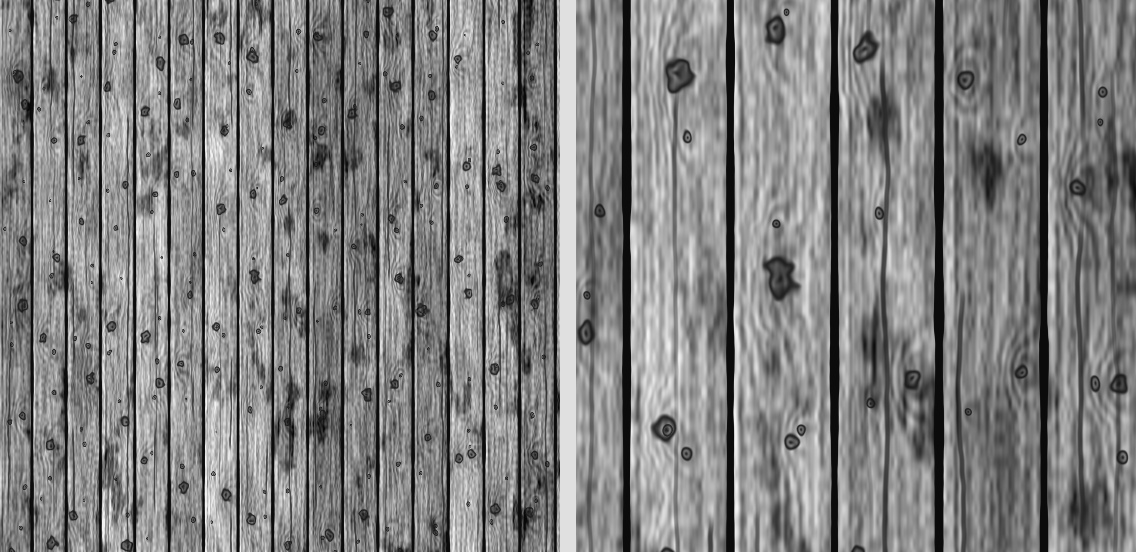
Left, the full canvas; right, a detail of the centre.
A WebGL 2 fragment shader for this texture:

```glsl
#version 300 es
precision highp float;
// Sixteen weathered grey boards standing side by side, split by dark gaps.
// Each board has its own tone, wavy grain that bends around knots, stains,
// cracks and fine fibres, all built from value noise in units of one board.
uniform vec2 u_resolution;
out vec4 outColor;

const float BOARDS = 16.0;
const float TAU = 6.28318;
const float GAP_TONE = 0.045;
const float KNOT_TONE = 0.09;
// Weathering of the boards, from left to right
const float BOARD_TONE[16] = float[16](
  0.52, 0.59, 0.56, 0.66, 0.66, 0.57, 0.70, 0.65,
  0.58, 0.49, 0.50, 0.57, 0.53, 0.63, 0.60, 0.48);

float hash(vec2 p) {
  return fract(sin(dot(p, vec2(127.1, 311.7))) * 43758.5453);
}

float noise(vec2 p) {
  vec2 i = floor(p), f = fract(p);
  f = f * f * (3.0 - 2.0 * f);
  return mix(mix(hash(i), hash(i + vec2(1, 0)), f.x),
             mix(hash(i + vec2(0, 1)), hash(i + vec2(1, 1)), f.x), f.y);
}

float fbm(vec2 p) {
  float sum = 0.0, weight = 0.5;
  for (int i = 0; i < 4; i++) {
    sum += weight * noise(p);
    p = p * 2.1 + 17.3;
    weight *= 0.5;
  }
  return sum / 0.9375;
}

// Knots scattered along a board: x = swelling of the grain, y = dark eye
vec2 knots(vec2 p, float board, float spacing, float size) {
  vec2 result = vec2(0.0);
  float row = floor(p.y / spacing);
  for (float i = -1.0; i <= 1.0; i++) {
    vec2 cell = vec2(board + size * 100.0, row + i);
    vec2 centre = vec2(mix(0.2, 0.8, hash(cell)),
                       (row + i + hash(cell + 7.3)) * spacing);
    float radius = size * mix(0.4, 1.0, hash(cell + 3.1));
    vec2 d = (p - centre) / radius;
    d += 0.7 * (vec2(noise(p * 9.0), noise(p * 9.0 + 40.0)) - 0.5);
    float r = length(d * vec2(1.0, 0.8));
    float eye = smoothstep(1.15, 0.75, r) * (0.72 + 0.28 * cos(r * 8.0));
    vec2 halo = d * vec2(0.45, 0.24);
    result.x += exp(-dot(halo, halo));
    result.y = max(result.y, eye);
  }
  return result;
}

// Thin wandering split that comes and goes along the board
float crack(vec2 p, float seed, float width) {
  float path = mix(0.15, 0.85, hash(vec2(seed, 5.7)))
             + 0.12 * (fbm(vec2(seed * 9.1, p.y * 0.9)) - 0.5);
  float present = smoothstep(0.48, 0.62, noise(vec2(seed * 3.7, p.y * 0.45)));
  return present * smoothstep(width, width * 0.3, abs(p.x - path));
}

// Curved growth lines, bent by the swelling around knots
float grain(vec2 p, float seed, float swell) {
  float bend = 3.2 * noise(vec2(p.x * 1.8 + seed * 7.0, p.y * 0.22))
             + 0.5 * noise(vec2(p.x * 3.0 + seed, p.y * 1.3));
  float wave = sin(TAU * (p.x * 6.0 + bend + swell * 2.2));
  float strength = 0.35 + 0.9 * noise(vec2(p.x * 2.0 + seed * 5.0, p.y * 0.4));
  return wave * strength;
}

// Brightness of the bare wood at p, where p.x runs 0..1 across the board
float woodTone(vec2 p, float board) {
  float seed = board + 1.0;
  vec2 q = vec2(p.x + seed * 13.0, p.y);
  vec2 large = knots(p, board, 2.7, 0.17);
  vec2 small = knots(p, board + 31.0, 1.6, 0.075);

  float tone = BOARD_TONE[int(mod(board, BOARDS))] + 0.025;
  tone += 0.075 * grain(p, seed, large.x + 0.5 * small.x);
  tone += 0.26 * (noise(q * vec2(24.0, 1.4)) - 0.5);
  tone += 0.20 * (noise(q * vec2(34.0, 9.0)) - 0.5);
  tone += 0.30 * (fbm(q * vec2(1.6, 0.6)) - 0.5);

  // Stains with ragged fibrous ends
  float ragged = 0.10 * (noise(q * vec2(18.0, 1.0)) - 0.5);
  float stain = smoothstep(0.58, 0.78, fbm(q * vec2(2.0, 0.9) + 60.0) + ragged);
  tone -= 0.32 * stain + 0.07 * large.x;

  // Splits and knot eyes
  float split = max(crack(p, seed, 0.035), 0.6 * crack(p, seed + 50.0, 0.03));
  tone = mix(tone, 0.14, 0.75 * split);
  return mix(tone, KNOT_TONE, max(large.y, small.y) * 0.9);
}

void main() {
  vec2 uv = gl_FragCoord.xy / u_resolution;
  float pixel = BOARDS / u_resolution.x;
  // Boards are slightly uneven in width
  float across = uv.x * BOARDS + 0.06 + 0.15 * sin(2.67 * uv.x);
  float board = floor(across);
  vec2 p = vec2(across - board, uv.y * BOARDS * u_resolution.y / u_resolution.x);
  float tone = woodTone(p, board);

  // Pale worn lip on the left edge, with a thin groove on some boards
  float lip = mix(0.10, 0.17, hash(vec2(board, 2.9)));
  float grooved = step(0.45, hash(vec2(board, 8.3)));
  tone += 0.10 * smoothstep(lip + 0.03, lip - 0.03, p.x);
  tone -= 0.16 * grooved * smoothstep(0.035, 0.0, abs(p.x - lip));
  // Shade toward the right edge, then the gap between boards
  tone -= 0.14 * smoothstep(0.86, 0.98, p.x);
  float wobble = 0.035 * (fbm(vec2(floor(across + 0.5) * 9.0, p.y * 1.7)) - 0.5);
  float edge = min(p.x, 1.0 - p.x) + wobble;
  tone = mix(GAP_TONE, tone, smoothstep(0.038 - 0.5 * pixel, 0.038 + 0.8 * pixel, edge));
  outColor = vec4(vec3(clamp(tone, 0.03, 0.95)), 1.0);
}
```
